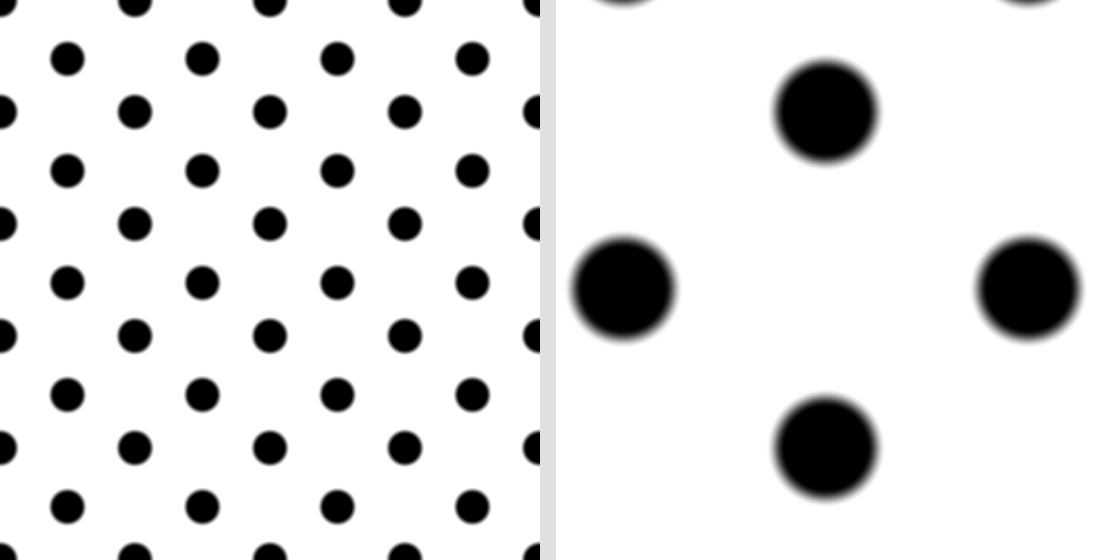
Left: the whole. Right: its middle third, enlarged.
A WebGL 2 fragment shader for this pattern:

```glsl
#version 300 es
precision highp float;
// Soft black polka dots on white, in staggered rows.
// Two interleaved lattices of round dots are folded into one repeating cell;
// each dot is a distance field with a blurred rim.

uniform vec2 u_resolution;
out vec4 outColor;

const vec2 REPEATS = vec2(4.0, 5.0);        // whole cells across and down
const vec2 CORNER_DOT = vec2(0.0, 0.0);     // dot positions within a cell
const vec2 MIDDLE_DOT = vec2(0.5, 0.474);   // slightly below the cell centre
const float DOT_RADIUS = 0.0300;            // in canvas heights
const float RIM_SOFTNESS = 0.0057;          // half width of the blurred rim
const vec3 PAPER = vec3(1.0);
const vec3 INK = vec3(0.0);

// Distance to the nearest dot centre of a wrapping lattice.
float latticeDistance(vec2 cellPos, vec2 center, vec2 cellSize) {
    vec2 offset = fract(cellPos - center + 0.5) - 0.5;
    return length(offset * cellSize);
}

// Coverage of a disc with a soft rim.
float softDisc(float dist, float radius, float softness) {
    return 1.0 - smoothstep(radius - softness, radius + softness, dist);
}

void main() {
    vec2 uv = gl_FragCoord.xy / u_resolution;
    vec2 cellPos = uv * REPEATS;

    // Cell size in canvas heights keeps the dots round.
    vec2 cellSize = vec2(u_resolution.x / u_resolution.y, 1.0) / REPEATS;

    float dist = min(latticeDistance(cellPos, CORNER_DOT, cellSize),
                     latticeDistance(cellPos, MIDDLE_DOT, cellSize));

    // The rim never gets thinner than about one pixel.
    float softness = max(RIM_SOFTNESS, 0.7 / u_resolution.y);
    float coverage = softDisc(dist, DOT_RADIUS, softness);

    outColor = vec4(mix(PAPER, INK, coverage), 1.0);
}
```
